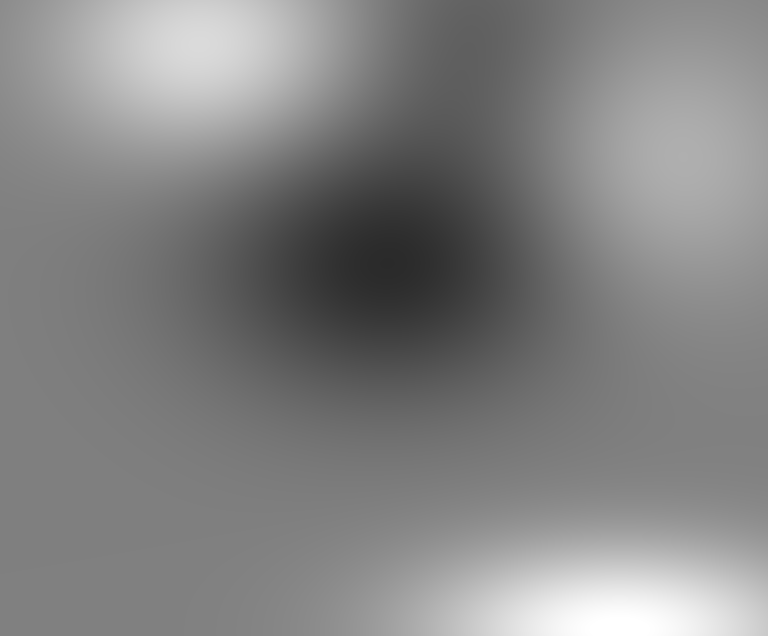
This background is drawn by a WebGL 2 fragment shader. Its source:

```glsl
#version 300 es
precision highp float;
// Soft grey backdrop: bright, pale and dark elliptical glows on a mid-grey field.
uniform vec2 u_resolution;
out vec4 fragColor;

// Gaussian glow with its own spread along each axis, 1.0 at the centre.
float glow(vec2 p, vec2 centre, vec2 spread) {
    vec2 d = (p - centre) / spread;
    return exp(-0.5 * dot(d, d));
}

void main() {
    vec2 uv = gl_FragCoord.xy / u_resolution;
    float grey = 0.5;

    // Lights: upper left, right side, bottom edge
    grey += 0.365 * glow(uv, vec2(0.265, 0.925), vec2(0.137, 0.122));
    grey += 0.205 * glow(uv, vec2(0.866, 0.745), vec2(0.137, 0.155));
    grey += 0.510 * glow(uv, vec2(0.807, 0.010), vec2(0.182, 0.093));

    // Shadows: deep centre and the valley rising to the top edge
    grey -= 0.335 * glow(uv, vec2(0.506, 0.585), vec2(0.169, 0.149));
    grey -= 0.140 * glow(uv, vec2(0.612, 0.937), vec2(0.117, 0.142));

    fragColor = vec4(vec3(clamp(grey, 0.0, 1.0)), 1.0);
}
```
